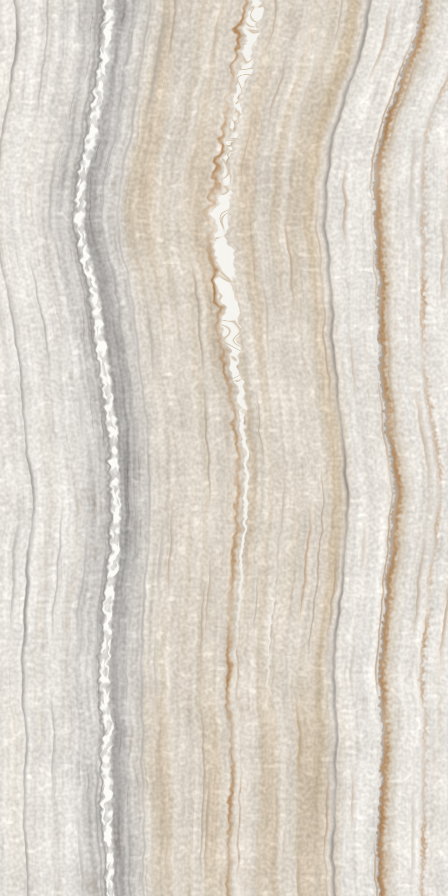
Reproduce this texture procedurally as a WebGL 1 fragment shader.

```glsl
precision highp float;
// Polished onyx slab: wavy vertical layers with grey, white and rust veins.
uniform vec2 u_resolution;

vec2 gradientAt(vec2 cell) {
  float a = 6.2832 * fract(sin(dot(cell, vec2(127.1, 311.7))) * 43758.55);
  return vec2(cos(a), sin(a));
}

// Gradient noise, about -0.7 to 0.7
float noise(vec2 p) {
  vec2 i = floor(p), f = fract(p);
  vec2 u = f * f * f * (f * (f * 6.0 - 15.0) + 10.0);
  vec2 e = vec2(1.0, 0.0);
  float low = mix(dot(gradientAt(i), f), dot(gradientAt(i + e), f - e), u.x);
  float high = mix(dot(gradientAt(i + e.yx), f - e.yx), dot(gradientAt(i + 1.0), f - 1.0), u.x);
  return mix(low, high, u.y);
}

float hash(float n) {
  return fract(sin(n * 91.7) * 4375.85);
}

// Soft ridge with separate left and right falloff
float vein(float s, float center, float left, float right) {
  float d = (s - center) / (s < center ? left : right);
  return exp(-d * d);
}

float bump(float t, float center, float width) {
  return vein(t, center, width, width);
}

// Sideways drift shared by all layers; t runs from top to bottom
float bend(float x, float t) {
  return 0.1 * x * bump(t, 0.0, 0.11)
       - 0.052 * (1.0 - x) * bump(t, 0.23, 0.11)
       + (0.02 + 0.016 * x) * bump(t, 0.55, 0.1)
       + 0.03 * (1.0 - x) * (t - 0.65);
}

void main() {
  vec2 uv = gl_FragCoord.xy / u_resolution;
  float t = 1.0 - uv.y;
  vec2 p = vec2(uv.x, 2.0 * t);

  // Layer coordinate: constant along each wavy band
  float s = p.x - bend(p.x, t);
  s += 0.010 * noise(p * vec2(3.0, 5.0)) + 0.007 * noise(p * vec2(7.0, 15.0) + 7.0);
  s += 0.003 * noise(p * vec2(16.0, 42.0) + 3.0);
  float rough = s + 0.006 * noise(p * vec2(24.0, 46.0)) + 0.006 * noise(p * vec2(70.0, 85.0));

  vec3 ivory = vec3(0.91, 0.897, 0.875);
  vec3 beige = vec3(0.87, 0.838, 0.79);
  vec3 tan_ = vec3(0.79, 0.715, 0.605);
  vec3 grey = vec3(0.65, 0.64, 0.63);
  vec3 slate = vec3(0.52, 0.50, 0.49);
  vec3 rust = vec3(0.66, 0.48, 0.30);
  vec3 white = vec3(0.97, 0.965, 0.945);

  // Broad zones
  float core = smoothstep(0.27, 0.36, s) * (1.0 - smoothstep(0.72, 0.78, s));
  vec3 color = mix(ivory, beige, core);
  float warmth = smoothstep(-0.05, 0.4, noise(vec2(s * 30.0, p.y * 1.4)));
  color = mix(color, tan_, warmth * (0.12 + 0.4 * core));
  color = mix(color, tan_, 0.5 * vein(s, 0.718, 0.014, 0.01));
  color = mix(color, grey, 0.5 * vein(s, 0.222, 0.055, 0.02));
  color = mix(color, grey, 0.85 * vein(s, 0.253, 0.012, 0.045));

  // Layering: soft bands plus broken dark lines
  float layers = 0.5 * noise(vec2(s * 38.0, p.y * 1.5))
               + 0.6 * noise(vec2(s * 80.0, p.y * 3.0 + 9.0))
               + 0.5 * noise(vec2(s * 125.0, p.y * 7.0));
  float greyZone = vein(s, 0.24, 0.07, 0.07);
  color += (0.08 + 0.10 * greyZone) * layers;
  float crease = 1.0 - smoothstep(0.0, 0.10, abs(noise(vec2(s * 34.0, p.y * 1.8 + 20.0))));
  float broken = smoothstep(-0.1, 0.3, noise(p * vec2(22.0, 13.0)));
  color -= vec3(0.06, 0.07, 0.08) * crease * broken * (0.5 + 0.8 * greyZone);

  // Cross fibres, sharp grain, pale flecks and cloudy wear
  float fibres = noise(vec2(s * 50.0, p.y * 95.0 + 3.0 * noise(p * 8.0)));
  float grain = noise(p * vec2(128.0, 120.0) + 0.37);
  float clouds = noise(p * vec2(9.0, 14.0) + 31.0);
  float flecks = smoothstep(0.2, 0.5, noise(p * vec2(38.0, 64.0) + 50.0));
  color += 0.045 * fibres + 0.075 * grain + 0.045 * clouds + 0.05 * flecks;

  // Scattered hairline layers that fade in and out
  for (int i = 0; i < 22; i++) {
    float n = float(i);
    float place = (n + 0.8 * hash(n + 1.0)) / 22.0;
    float presence = smoothstep(-0.05, 0.3, noise(vec2(n * 5.3, p.y * 3.5)) + 0.1 * grain);
    float hairline = vein(s, place, 0.002, 0.002 + 0.004 * hash(n + 5.0));
    vec3 tint = mix(grey, rust, step(0.35, place) * (0.3 + 0.5 * hash(n + 8.0)));
    color = mix(color, tint, 0.5 * presence * hairline);
  }

  // Grey seams
  float seamFade = 0.65 + 0.6 * noise(vec2(2.0, p.y * 7.0)) + 0.3 * grain;
  color = mix(color, slate, 0.65 * seamFade * vein(s, 0.05, 0.002, 0.005));
  color = mix(color, slate, 0.8 * seamFade * vein(s, 0.746, 0.005, 0.003));
  color = mix(color, grey, 0.6 * seamFade * vein(s, 0.315, 0.003, 0.003));

  // Rust seams on the right, dense at the core and dissolving into fibres
  float frayed = s + 0.006 * fibres + 0.006 * grain;
  float stain = 0.8 + 0.5 * noise(vec2(s * 70.0, p.y * 9.0));
  color = mix(color, tan_, 0.6 * stain * vein(frayed, 0.862, 0.008, 0.022));
  color = mix(color, rust, 0.9 * stain * vein(frayed, 0.855, 0.006, 0.009));
  color = mix(color, slate, 0.4 * vein(frayed, 0.849, 0.003, 0.004));
  color = mix(color, rust, (0.35 + 0.5 * clouds) * stain * vein(frayed, 0.945, 0.004, 0.007));

  // Crumbly white vein inside the grey zone
  color = mix(color, slate, 0.45 * vein(rough, 0.223, 0.003, 0.005));
  float crumbs = smoothstep(-0.2, 0.12, noise(vec2(rough * 95.0, p.y * 42.0)));
  float whiteCore = 1.0 - smoothstep(0.006, 0.013, abs(rough - 0.236));
  color = mix(color, white + 0.02, whiteCore * (0.3 + 0.7 * crumbs));

  // Central white vein, wide and swirled above, a thin thread below
  float upper = 1.0 - smoothstep(0.42, 0.5, t);
  float swell = 0.003 + 0.008 * bump(t, 0.05, 0.06) + 0.013 * bump(t, 0.32, 0.1);
  swell *= 1.0 + 0.9 * noise(vec2(4.0, p.y * 13.0));
  float ragged = rough + upper * (0.016 * noise(p * vec2(13.0, 26.0) + 3.0) + 0.006 * noise(p * 50.0));
  float rustFade = 0.5 + 0.8 * noise(vec2(11.0, p.y * 7.0)) + 0.3 * grain;
  color = mix(color, rust, clamp(rustFade, 0.1, 0.9) * vein(ragged, 0.509 - 0.6 * swell, 0.004, 0.006));
  float whiteBody = 1.0 - smoothstep(swell - 0.002, swell + 0.003, abs(ragged - 0.526));
  float swirl = noise(p * vec2(26.0, 20.0) + 3.0 * noise(p * vec2(12.0, 16.0)));
  vec3 marbled = mix(white, tan_, 0.75 * upper * vein(swirl, 0.12, 0.06, 0.1));
  color = mix(color, marbled, whiteBody * (0.95 - 0.7 * smoothstep(0.6, 0.75, t)));

  // Short white thread low on the right of the centre
  color = mix(color, white, 0.75 * bump(t, 0.71, 0.07) * vein(rough, 0.601, 0.003, 0.003));

  gl_FragColor = vec4(clamp(color, 0.0, 1.0), 1.0);
}
```
